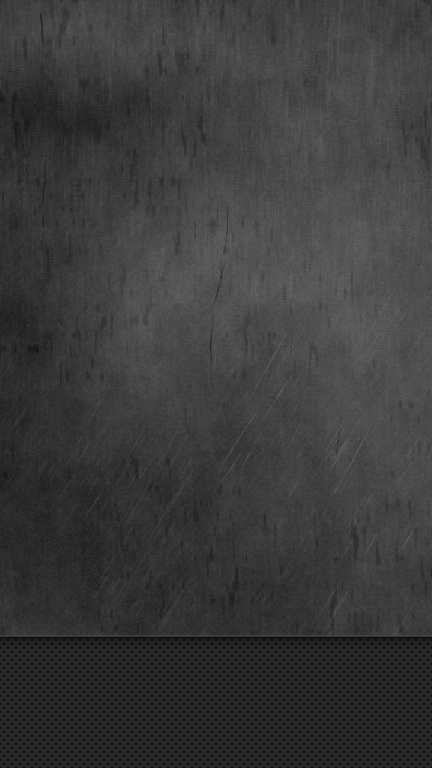
Reproduce this texture procedurally as a WebGL 1 fragment shader.

```glsl
precision highp float;
uniform vec2 u_resolution;

#define SEAM_Y 0.171
#define HOLE_PITCH 0.01042
#define HOLE_RADIUS 0.0018
#define METAL_BASE 0.214
#define PANEL_TONE 0.157
#define GRAIN 0.060
#define FIBER 0.050
#define MOTTLE 0.085
#define SCRATCH_GAIN 0.10
#define CRACK_DEPTH 0.12

float hash(vec2 p) {
  return fract(sin(dot(p, vec2(127.1, 311.7))) * 43758.5);
}

float noise(vec2 p) {
  vec2 i = floor(p), f = fract(p);
  f = f * f * (3.0 - 2.0 * f);
  return mix(mix(hash(i), hash(i + vec2(1.0, 0.0)), f.x),
             mix(hash(i + vec2(0.0, 1.0)), hash(i + 1.0), f.x), f.y);
}

float fbm(vec2 p) {
  float sum = 0.0, amp = 0.5;
  for (int i = 0; i < 5; i++) {
    sum += amp * noise(p);
    p = mat2(0.8, 0.6, -0.6, 0.8) * p * 2.03 + 17.3;
    amp *= 0.55;
  }
  return sum;
}

// Soft elliptical patch of light
float glow(vec2 p, vec2 center, vec2 size) {
  vec2 d = (p - center) / size;
  return exp(-min(dot(d, d), 40.0));
}

// Thin stroke, tapered toward both ends
float stroke(vec2 p, vec2 a, vec2 b, float width) {
  vec2 ab = b - a;
  float t = clamp(dot(p - a, ab) / dot(ab, ab), 0.0, 1.0);
  float taper = 0.25 + 0.75 * sin(3.1416 * t);
  float aa = 0.8 / u_resolution.y;
  return taper * (1.0 - smoothstep(width, width + aa, length(p - a - ab * t)));
}

// Bundle of parallel diagonal scratches
float scratches(vec2 p, vec2 center, vec2 spread, float seed) {
  float sum = 0.0;
  for (int i = 0; i < 16; i++) {
    float k = float(i) + seed;
    vec2 jitter = vec2(hash(vec2(k, 1.0)), hash(vec2(k, 2.0))) - 0.5;
    float angle = 1.04 + 0.14 * (hash(vec2(k, 3.0)) - 0.5);
    vec2 reach = vec2(cos(angle), sin(angle)) * mix(0.015, 0.075, hash(vec2(k, 4.0)));
    vec2 mid = center + jitter * spread;
    sum += stroke(p, mid - reach, mid + reach, 0.0003) * mix(0.2, 0.9, hash(vec2(k, 5.0)));
  }
  return sum * smoothstep(0.1, 0.65, noise(p * 110.0));
}

float cracks(vec2 p) {
  vec2 q = p + vec2(0.003 * (noise(vec2(p.y * 60.0, 4.0)) - 0.5), 0.0);
  float c = stroke(q, vec2(0.298, 0.735), vec2(0.293, 0.672), 0.0004);
  c += stroke(q, vec2(0.293, 0.660), vec2(0.278, 0.600), 0.0005);
  c += 0.8 * stroke(q, vec2(0.277, 0.595), vec2(0.274, 0.515), 0.0004);
  c += 0.8 * stroke(q, vec2(0.060, 0.800), vec2(0.054, 0.665), 0.0004);
  c += stroke(q, vec2(0.049, 1.005), vec2(0.060, 0.925), 0.0006);
  c += 0.5 * stroke(q, vec2(0.443, 0.460), vec2(0.436, 0.390), 0.0004);
  return min(c, 1.0) * smoothstep(0.1, 0.5, noise(p * vec2(20.0, 90.0)));
}

float metal(vec2 p) {
  // Broad light and shade
  float v = METAL_BASE;
  v += 0.080 * glow(p, vec2(0.25, 0.65), vec2(0.13, 0.11));
  v += 0.080 * glow(p, vec2(0.44, 0.71), vec2(0.17, 0.17));
  v += 0.080 * glow(p, vec2(0.50, 0.52), vec2(0.17, 0.17));
  v += 0.050 * glow(p, vec2(0.19, 0.54), vec2(0.07, 0.10));
  v += 0.055 * glow(p, vec2(0.12, 0.96), vec2(0.15, 0.06));
  v += 0.050 * glow(p, vec2(0.40, 0.92), vec2(0.22, 0.12));
  v += 0.040 * glow(p, vec2(0.53, 0.33), vec2(0.12, 0.11));
  v -= 0.065 * glow(p, vec2(0.04, 0.85), vec2(0.17, 0.05));
  v -= 0.055 * glow(p, vec2(0.00, 0.55), vec2(0.08, 0.18));
  v -= 0.045 * glow(p, vec2(0.07, 0.32), vec2(0.16, 0.11));
  v -= 0.030 * glow(p, vec2(0.26, 0.22), vec2(0.14, 0.07));

  // Stains and pixel-fine grain
  v += MOTTLE * (fbm(p * vec2(34.0, 24.0)) - 0.52);
  v += GRAIN * (0.6 * hash(floor(p * 512.0)) + 0.4 * noise(p * 290.0) - 0.5);

  // Vertical fibers above, diagonal brushing below
  float high = smoothstep(0.45, 0.85, p.y);
  float fiber = 0.5 * noise(p * vec2(480.0, 30.0)) + 0.5 * noise(p * vec2(310.0, 75.0) + 31.0);
  v += FIBER * mix(0.5, 1.0, high) * (fiber - 0.5);
  float thread = smoothstep(0.72, 0.95, noise(p * vec2(400.0, 16.0) + 9.0));
  v += 0.045 * thread * mix(0.25, 1.0, high) * noise(p * vec2(60.0, 130.0));
  vec2 along = vec2(dot(p, vec2(0.51, 0.86)), dot(p, vec2(0.86, -0.51)));
  float brush = smoothstep(0.68, 0.95, noise(along * vec2(22.0, 330.0)));
  v += 0.04 * brush * (1.0 - high) * smoothstep(0.4, 0.7, noise(p * 10.0));
  float nick = smoothstep(0.7, 0.95, noise(p * vec2(240.0, 55.0) + 5.0));
  v -= 0.055 * nick * smoothstep(0.4, 0.7, noise(p * 13.0 + 3.0));

  // Worn marks
  float marks = scratches(p, vec2(0.335, 0.465), vec2(0.13, 0.17), 0.0);
  marks += scratches(p, vec2(0.480, 0.355), vec2(0.15, 0.18), 20.0);
  marks += 0.6 * scratches(p, vec2(0.165, 0.330), vec2(0.17, 0.22), 40.0);
  return v + SCRATCH_GAIN * min(marks, 1.2) - CRACK_DEPTH * cracks(p);
}

float hole(vec2 p) {
  vec2 a = (fract(p / HOLE_PITCH) - 0.5) * HOLE_PITCH;
  vec2 b = (fract(p / HOLE_PITCH + 0.5) - 0.5) * HOLE_PITCH;
  float aa = 0.6 / u_resolution.y;
  return 1.0 - smoothstep(HOLE_RADIUS - aa, HOLE_RADIUS + aa, min(length(a), length(b)));
}

float panel(vec2 p) {
  float v = mix(PANEL_TONE + 0.03 * hole(p + vec2(0.0, 0.002)), 0.065, hole(p));
  return v * (1.0 - 0.4 * exp(min(p.y - SEAM_Y, 0.0) * 130.0));
}

void main() {
  vec2 p = gl_FragCoord.xy / u_resolution.y;
  float aa = 0.6 / u_resolution.y;
  float v = mix(panel(p), metal(p), smoothstep(-aa, aa, p.y - SEAM_Y));
  // Lit lip above a dark groove
  float lip = 1.0 - smoothstep(0.0004, 0.0004 + 2.0 * aa, abs(p.y - SEAM_Y - 0.001));
  float groove = 1.0 - smoothstep(0.0006, 0.0006 + 2.0 * aa, abs(p.y - SEAM_Y + 0.001));
  v = mix(mix(v, 0.05, 0.8 * groove), 0.30, 0.6 * lip);
  gl_FragColor = vec4(vec3(clamp(v, 0.0, 1.0)), 1.0);
}
```
